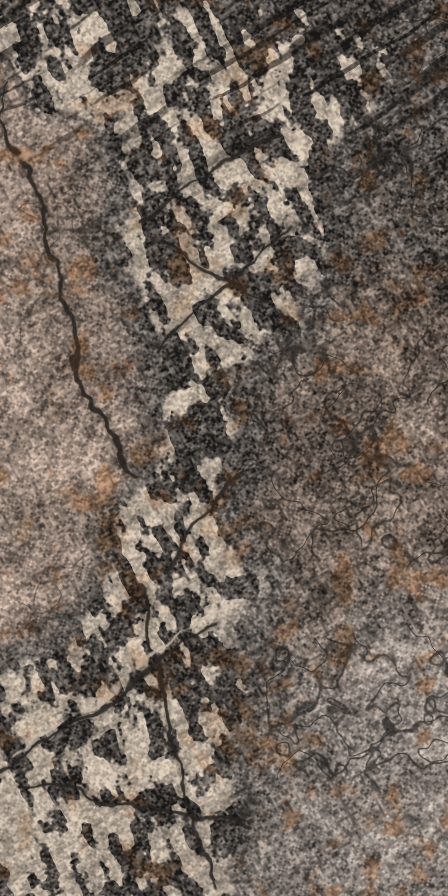
Give the GLSL for this texture, as a Shadertoy shader.

```glsl
// Weathered granite slab: a winding dark band with slanted cream crystals runs
// between tan, brown and grey stone. Layered value noise gives patches and grain;
// warped line segments and thin noise contours give the cracks and pale veins.

const vec3 WARM_TINT = vec3(1.0, 0.885, 0.805);
const vec3 NEUTRAL_TINT = vec3(1.0, 0.935, 0.885);
const vec3 CREAM_TINT = vec3(1.0, 0.925, 0.84);
const vec3 RUST = vec3(0.50, 0.33, 0.20);

// Main fractures, each from xy to zw; canvas width is one unit
const int CRACK_COUNT = 9;
const vec4 CRACKS[CRACK_COUNT] = vec4[CRACK_COUNT](
    vec4(0.00, 1.80, 0.20, 1.14), vec4(0.20, 1.14, 0.30, 0.93),
    vec4(0.37, 1.47, 0.64, 1.28), vec4(0.32, 1.52, 0.63, 1.71),
    vec4(0.36, 1.22, 0.65, 1.50), vec4(0.30, 0.70, 0.47, 0.05),
    vec4(0.00, 0.28, 0.50, 0.62), vec4(0.06, 0.26, 0.56, 0.15),
    vec4(0.35, 0.73, 0.55, 0.95));

float hash(vec2 p) {
    vec3 q = fract(p.xyx * 0.1031);
    q += dot(q, q.yzx + 33.33);
    return fract((q.x + q.y) * q.z);
}

float noise(vec2 p) {
    vec2 i = floor(p), f = fract(p);
    f = f * f * (3.0 - 2.0 * f);
    return mix(mix(hash(i), hash(i + vec2(1, 0)), f.x),
               mix(hash(i + vec2(0, 1)), hash(i + vec2(1, 1)), f.x), f.y);
}

mat2 rotation(float angle) {
    float c = cos(angle), s = sin(angle);
    return mat2(c, -s, s, c);
}

float fbm(vec2 p) {
    float sum = 0.0, weight = 0.5;
    for (int i = 0; i < 5; i++) {
        sum += weight * noise(p);
        p = rotation(0.65) * p * 2.03 + 17.3;
        weight *= 0.5;
    }
    return sum / 0.97;
}

float segmentDistance(vec2 p, vec2 a, vec2 b) {
    vec2 pa = p - a, ba = b - a;
    return length(pa - ba * clamp(dot(pa, ba) / dot(ba, ba), 0.0, 1.0));
}

float line(float dist, float width, float soft) {
    return 1.0 - smoothstep(width - soft, width + soft, dist);
}

// Thin line where a noise field crosses its middle value
float contour(vec2 p, float scale, float width, float soft) {
    float n = 0.75 * noise(p * scale) + 0.25 * noise(p * scale * 3.1 + 9.0);
    return line(abs(n - 0.5) / scale, width, soft);
}

// Signed distance outside the crystal band; side receives left (-) or right (+)
float bandEdge(vec2 p, out float side) {
    float center = mix(0.24, 0.52, smoothstep(0.0, 1.5, p.y))
                 - 0.15 * smoothstep(1.6, 2.0, p.y);
    float halfWidth = 0.28 - 0.20 * smoothstep(0.4, 0.95, p.y)
                    + 0.14 * smoothstep(1.1, 1.5, p.y)
                    + 0.25 * smoothstep(1.65, 1.88, p.y);
    side = p.x - center;
    return abs(side) - halfWidth;
}

void mainImage(out vec4 fragColor, in vec2 fragCoord) {
    vec2 p = fragCoord / iResolution.x;
    float soft = max(0.7 / iResolution.x, 0.0012);
    vec2 warp = vec2(fbm(p * 7.0), fbm(p * 7.0 + 41.0)) - 0.5;
    float patches = fbm(p * 5.0 + 3.0 + warp);
    float mottle = fbm(p * 24.0 + 8.0);

    // Broad stone zones
    float side;
    float edge = bandEdge(p + warp * 0.22, side);
    float right = smoothstep(-0.03, 0.03, side);
    float lower = 1.0 - smoothstep(0.45, 0.85, p.y + warp.x * 0.5);
    float upper = smoothstep(1.25, 1.6, p.y + warp.y * 0.6);
    float rightTone = mix(mix(0.43, 0.52, lower), 0.35, upper);
    float tone = mix(0.54, rightTone, right);
    tone += (patches - 0.5) * 0.35 + (mottle - 0.5) * 0.34;
    float margin = 1.0 - smoothstep(0.02, 0.13, edge + (patches - 0.5) * 0.15);
    tone = mix(tone, 0.32, margin * mix(0.9, 0.5, right));
    float neutral = max(margin, right * max(lower, upper));

    // Slanted crystals in the dark band
    float band = 1.0 - smoothstep(-0.02, 0.03, edge);
    vec2 q = rotation(0.42) * (p + warp * 0.035);
    float crystals = 0.62 * noise(q * vec2(38.0, 19.0))
                   + 0.25 * noise(q * vec2(80.0, 46.0) + 5.0)
                   + 0.13 * noise(q * 130.0);
    float sparse = 0.09 * smoothstep(1.68, 1.9, p.y) + (0.5 - patches) * 0.25;
    float cream = band * smoothstep(0.47, 0.56, crystals - sparse);
    tone = mix(tone, 0.27 + (mottle - 0.5) * 0.2, band);
    tone = mix(tone, 0.71 + (mottle - 0.5) * 0.35, cream);

    // Mineral grain, coarse and fine
    vec2 g = rotation(0.5) * p;
    float grain = 0.6 * noise(g * 193.0) + 0.4 * noise(g * 97.0 + 31.0) - 0.5;
    tone += grain * mix(0.62, 0.48, cream);

    // Diagonal scratches, strongest near the top
    vec2 s = rotation(0.56) * (p + warp * 0.04);
    float scratch = smoothstep(0.66, 0.85, noise(s * vec2(5.0, 75.0)));
    tone *= 1.0 - scratch * mix(0.12, 0.5, smoothstep(1.5, 1.85, p.y));

    // Hairline network and main fractures
    float hairMask = smoothstep(0.42, 0.58, noise(p * 6.0 + 60.0));
    float hair = contour(p + warp * 0.06, 9.0, 0.0016, soft)
               + contour(rotation(0.9) * p + warp * 0.05 + 7.0, 14.0, 0.0012, soft);
    float fracture = min(hair, 1.0) * hairMask * (1.0 - band) * mix(0.4, 0.7, right);
    vec2 bent = p + warp * 0.07 + (noise(p * 45.0) - 0.5) * 0.009;
    float width = 0.0015 + 0.0045 * noise(p * 14.0);
    for (int i = 0; i < CRACK_COUNT; i++) {
        float d = segmentDistance(bent, CRACKS[i].xy, CRACKS[i].zw);
        fracture = max(fracture, 0.85 * line(d, width, soft * 1.5));
        tone *= 1.0 - 0.22 * line(d, 0.008, 0.012);
    }
    tone = mix(tone, 0.15, fracture);

    // Pale veins
    float veinDist = min(segmentDistance(bent, vec2(0.05, 0.33), vec2(0.52, 0.66)),
                         segmentDistance(bent, vec2(0.0, 1.61), vec2(0.12, 1.68)));
    float vein = line(veinDist, width, soft * 2.0) * smoothstep(0.25, 0.5, mottle);
    tone = mix(tone, 0.78, vein * 0.8);

    // Mineral colour and rust stains
    vec3 color = clamp(tone, 0.1, 0.88) * mix(WARM_TINT, NEUTRAL_TINT, neutral);
    color = mix(color, clamp(tone, 0.1, 0.88) * mix(NEUTRAL_TINT, CREAM_TINT, cream), band);
    float rust = smoothstep(0.57, 0.74, fbm(p * 17.0 + 90.0)) * (1.0 - cream * 0.5);
    color = mix(color, RUST * (0.35 + 1.3 * tone), rust * 0.45);
    fragColor = vec4(color, 1.0);
}
```
